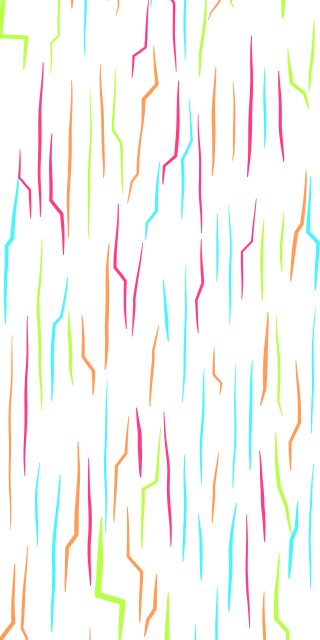
This pattern is drawn by a Shadertoy shader. Its source:

```glsl
// Tapered, kinked vertical strokes in four bright colours on white

vec4 hash4(vec3 p) {
    vec4 q = fract((p.xyzx + 17.0) * vec4(0.1031, 0.1030, 0.0973, 0.1099));
    q += dot(q, q.wzxy + 33.33);
    return fract((q.xxyz + q.yzzw) * q.zywx);
}

float segmentDistance(vec2 p, vec2 a, vec2 b) {
    vec2 pa = p - a, ba = b - a;
    return length(pa - ba * clamp(dot(pa, ba) / dot(ba, ba), 0.0, 1.0));
}

vec3 strokeColor(float pick) {
    vec3 orange = vec3(1.0, 0.61, 0.34);
    vec3 cyan = vec3(0.27, 0.96, 1.0);
    vec3 pink = vec3(1.0, 0.23, 0.52);
    vec3 lime = vec3(0.73, 1.0, 0.28);
    return pick < 0.34 ? orange : pick < 0.65 ? cyan : pick < 0.86 ? pink : lime;
}

// Draws one stroke: upper run, sideways bend, lower run
void drawStroke(inout vec3 color, vec2 p, vec3 id, float middle, float bottom, float top, bool ledge) {
    vec4 shape = hash4(id + vec3(3.0, 41.0, 7.0));
    vec4 style = hash4(id + vec3(29.0, 5.0, 53.0));
    float len = top - bottom;
    float side = shape.x < 0.5 ? -1.0 : 1.0;
    bool kinked = shape.y < 0.36;

    float shift = ledge ? mix(0.055, 0.09, shape.y) : kinked ? mix(0.016, 0.042, style.z) : 0.0;
    float drop = ledge ? mix(0.004, 0.03, style.z * style.z) : min(mix(0.02, 0.07, shape.w), len * 0.18);
    float x = middle - 0.5 * side * shift + (style.x - 0.5) * 0.018;
    float lean = (shape.w - 0.6) * 0.034;
    float bendY = mix(top, bottom, mix(0.3, 0.78, shape.z));

    vec2 a = vec2(x - lean, top);
    vec2 b = vec2(x, bendY);
    vec2 c = b + vec2(side * shift, -drop);
    vec2 d = vec2(c.x + lean * 0.5 + (style.y - 0.5) * 0.016, bottom);
    float dist = min(segmentDistance(p, a, b), min(segmentDistance(p, b, c), segmentDistance(p, c, d)));

    // Thin tips, fullest a little below the middle
    float t = clamp((top - p.y) / len, 0.0, 1.0);
    float radius = ledge ? mix(0.0065, 0.0105, style.w) : mix(0.0032, 0.0064, style.w);
    radius *= 0.25 + 0.75 * pow(sin(3.14159 * pow(t, 1.2)), 0.7);

    float pick = ledge ? (style.y < 0.5 ? 0.0 : 1.0) : style.y;
    float cover = clamp(0.5 - (dist - radius) * iResolution.x, 0.0, 1.0);
    color = mix(color, strokeColor(pick), cover);
}

void mainImage(out vec4 fragColor, in vec2 fragCoord) {
    vec2 p = fragCoord / iResolution.x;
    // Slight hand-drawn wobble
    p.x += 0.0025 * sin(p.y * 11.0 + p.x * 23.0) + 0.0012 * sin(p.y * 31.0 - p.x * 47.0);

    const float lanes = 10.0;
    vec3 color = vec3(1.0);

    for (float i = -1.0; i <= 1.0; i++) {
        float lane = floor(p.x * lanes) + i;
        vec4 laneRandom = hash4(vec3(lane, 11.0, 2.0));
        float period = mix(0.38, 0.74, laneRandom.x);
        float phase = laneRandom.y * 3.0;

        for (float j = -1.0; j <= 1.0; j++) {
            float row = floor(p.y / period + phase) + j;
            bool ledge = hash4(vec3(lane, row, 61.0)).x < 0.13;

            // A cell holds one wide ledge or two slim neighbours
            for (float k = 0.0; k < 2.0; k++) {
                if (ledge && k > 0.5) break;
                vec3 id = vec3(lane, row, k);
                vec2 trim = hash4(id + vec3(71.0, 13.0, 37.0)).xy;
                trim = 0.025 + 0.36 * trim * trim;
                float stagger = ledge ? 0.0 : (k < 0.5 ? laneRandom.z : laneRandom.w) * 0.5 - 0.25;
                float base = row - phase + stagger;
                float middle = (lane + (ledge ? 0.5 : 0.25 + 0.5 * k)) / lanes;
                drawStroke(color, p, id, middle, (base + trim.x) * period,
                           (base + 1.0 - trim.y) * period, ledge);
            }
        }
    }
    fragColor = vec4(color, 1.0);
}
```
